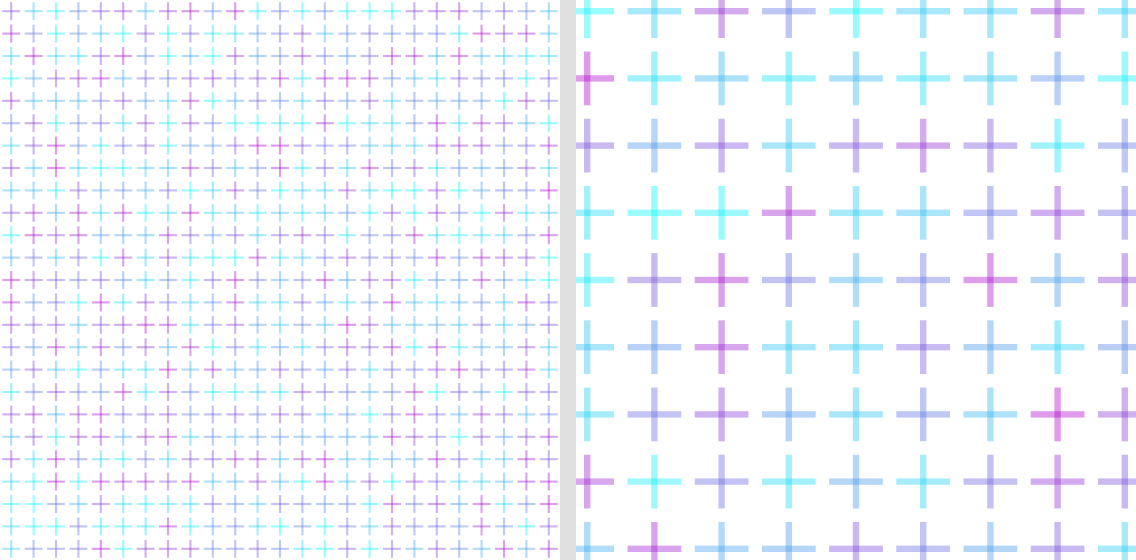
Left: the whole. Right: its middle third, enlarged.
Give the GLSL for this pattern, as a three.js fragment shader.

```glsl
#define CELLS 25.0
#define ARM_LENGTH 0.4
#define LINE_WIDTH 0.095
#define OPACITY 0.4
#define PAPER vec3(1.0)
#define COOL vec3(0.0, 1.0, 1.0)
#define WARM vec3(0.7, 0.0, 0.8)

varying vec2 vUv;

float hash(vec2 p) {
  vec3 q = fract(p.xyx * vec3(0.1031, 0.1030, 0.0973));
  q += dot(q, q.yzx + 33.33);
  return fract((q.x + q.y) * q.z);
}

// Antialiased coverage of a centred rectangle
float bar(vec2 p, vec2 halfSize, vec2 pixel) {
  vec2 cover = clamp((halfSize - abs(p)) / pixel + 0.5, 0.0, 1.0);
  return cover.x * cover.y;
}

void main() {
  vec2 grid = vUv * CELLS;
  vec2 pixel = max(fwidth(grid), vec2(1e-5));
  vec2 p = fract(grid) - 0.5;

  // One tint per cross, between cool and warm
  vec3 tint = mix(COOL, WARM, hash(floor(grid) + 7.0));

  // Two translucent strokes, denser where they overlap
  vec2 stroke = vec2(ARM_LENGTH, 0.5 * LINE_WIDTH);
  vec3 color = mix(PAPER, tint, OPACITY * bar(p, stroke, pixel));
  color = mix(color, tint, OPACITY * bar(p, stroke.yx, pixel));

  gl_FragColor = vec4(color, 1.0);
}
```
